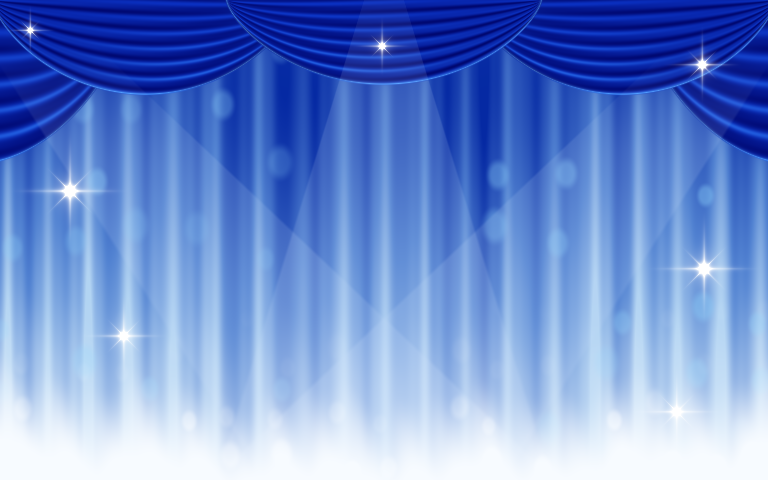
This background is drawn by a WebGL 1 fragment shader. Its source:

```glsl
precision highp float;
// A blue stage: pleated back curtain, draped swags along the top, crossed
// spotlights, soft bokeh, star glints and white mist over the floor.
// Built from curved drapes, cosine pleats, angular beams and cellular dots.
uniform vec2 u_resolution;

const float TAU = 6.28318;
const float SAG = 0.7; // exponent of the drape outline, lower is rounder
const vec3 DEEP = vec3(0.07, 0.22, 0.67);
const vec3 MID = vec3(0.32, 0.51, 0.82);
const vec3 PALE = vec3(0.7, 0.83, 0.95);
const vec3 MIST = vec3(0.97, 0.985, 1.0);

vec2 hash2(vec2 cell) {
  vec2 k = vec2(dot(cell, vec2(127.1, 311.7)), dot(cell, vec2(269.5, 183.3)));
  return fract(sin(k) * 43758.5);
}

float bump(float x, float centre, float width) {
  float d = (x - centre) / width;
  return exp(-d * d);
}

// Back curtain; depth is measured down from the top edge.
vec3 curtain(vec2 q) {
  float side = abs(q.x);
  float crest = 0.5 + 0.5 * cos(TAU * q.x / 0.0875 + 0.35 * sin(q.x * 9.0));
  float pleat = 0.5 * crest + 0.5 * pow(crest, 6.0);
  float fine = sin(q.x * 143.0 + 0.6) * sin(q.x * 37.0) + 0.5 * sin(q.x * 231.0);
  float tone = 0.06 + 0.58 * smoothstep(0.13, 0.8, q.y);
  tone += 0.35 * pleat + 0.05 * fine + 0.04 * sin(q.x * 47.0);
  tone += 0.11 * smoothstep(0.25, 0.42, side) - 0.09 * smoothstep(0.62, 0.8, side);
  tone -= 0.23 * bump(side, 0.18, 0.06) + 0.17 * bump(side, 0.33, 0.03);
  tone -= 0.1 * bump(side, 0.5, 0.02);
  tone = clamp(tone, -0.1, 1.0);
  return tone < 0.5 ? mix(DEEP, MID, tone * 2.0) : mix(MID, PALE, tone * 2.0 - 1.0);
}

// Hanging cloth with pointed upper corners where its folds gather.
vec3 addSwag(vec3 base, vec2 q, float centre, vec2 radii, float pixel) {
  vec2 e = vec2(q.x - centre, max(q.y, 0.001)) / radii;
  float power = 1.0 / SAG;
  float level = e.x * e.x + pow(e.y, power) - 1.0;
  vec2 slope = vec2(2.0 * e.x, power * pow(e.y, power - 1.0)) / radii;
  float edge = level / max(length(slope), 0.5);
  float hang = pow(max(1.0 - e.x * e.x, 0.001), SAG);
  float phase = e.y / hang * 39.0 + 1.5 * e.x;
  float fold = 0.5 + 0.38 * sin(phase) + 0.12 * sin(phase * 2.0 + 3.0 * e.x);
  fold = mix(0.4, fold, smoothstep(0.03, 0.3, hang));
  vec3 cloth = mix(vec3(0.0, 0.03, 0.44), vec3(0.04, 0.19, 0.76), fold);
  cloth += vec3(0.09, 0.18, 0.12) * pow(fold, 5.0) * smoothstep(0.0, 0.9, e.y);
  cloth += vec3(0.2, 0.32, 0.2) * exp(-abs(edge + 0.002) / 0.002);
  base = mix(base, DEEP, 0.15 * exp(-max(edge, 0.0) / 0.018));
  return mix(base, cloth, 1.0 - smoothstep(-pixel, pixel, edge));
}

// Wedge of light between two slopes leaving an apex.
float beam(vec2 q, vec2 apex, float low, float high) {
  float slope = (q.x - apex.x) / (q.y - apex.y);
  float blur = 0.006;
  return smoothstep(low - blur, low + blur, slope)
       * (1.0 - smoothstep(high - blur, high + blur, slope));
}

// Jittered soft discs, one for some of the cells.
float bokeh(vec2 p, float size) {
  vec2 g = p / size;
  vec2 home = floor(g);
  float sum = 0.0;
  for (int j = -1; j <= 1; j++) {
    for (int i = -1; i <= 1; i++) {
      vec2 cell = home + vec2(float(i), float(j));
      vec2 rnd = hash2(cell);
      vec2 d = g - cell - 0.2 - 0.6 * rnd;
      float radius = 0.17 + 0.11 * rnd.y;
      float dist = length(d * vec2(1.15, 0.85));
      float disc = 1.0 - smoothstep(radius * 0.45, radius, dist);
      sum += disc * step(0.45, hash2(cell + 7.0).x) * (0.4 + 0.6 * rnd.x);
    }
  }
  return min(sum, 1.0);
}

float ray(vec2 a) {
  return exp(-a.y * 42.0) * pow(max(1.0 - a.x, 0.0), 1.8);
}

// Four long rays, four shorter diagonal ones and a bright core.
float glint(vec2 p, vec2 centre, float size) {
  vec2 d = (p - centre) / size;
  vec2 a = abs(d);
  vec2 b = abs(vec2(d.x + d.y, d.x - d.y)) * 1.25;
  float r2 = dot(d, d);
  float rays = ray(a) + ray(a.yx) + 0.9 * (ray(b) + ray(b.yx));
  return rays + exp(-r2 * 110.0) + 0.3 * exp(-r2 * 14.0);
}

void main() {
  float pixel = 1.0 / u_resolution.y;
  vec2 p = (gl_FragCoord.xy - vec2(0.5 * u_resolution.x, 0.0)) * pixel;
  vec2 q = vec2(p.x, 1.0 - p.y);
  vec2 mirrored = vec2(abs(q.x), q.y);

  vec3 col = curtain(q);
  float dots = bokeh(p, 0.14) * smoothstep(0.1, 0.24, mirrored.x);
  col = mix(col, vec3(0.55, 0.82, 0.98), 0.4 * dots);

  // Drapes, from the outer tails to the front centre.
  col = addSwag(col, mirrored, 0.8625, vec2(0.344, 0.344), pixel);
  col = addSwag(col, mirrored, 0.498, vec2(0.32, 0.198), pixel);
  col = addSwag(col, q, 0.0, vec2(0.33, 0.177), pixel);

  // One central and two crossing spotlights.
  vec2 apex = vec2(-1.173, -0.446);
  float crossing = beam(q, apex, 0.64, 1.058) + beam(vec2(-q.x, q.y), apex, 0.64, 1.058);
  float light = beam(q, vec2(0.0, -0.135), -0.307, 0.307) * smoothstep(-0.15, 0.25, q.y);
  light += crossing * smoothstep(0.08, 0.35, q.y);
  col = mix(col, vec3(0.76, 0.85, 0.97), 0.15 * light);

  // Floor mist: a thin high veil over a dense bank of puffs.
  float billow = 0.016 * sin(p.x * 19.0 + 1.0) + 0.012 * sin(p.x * 43.0 + 2.0)
               + 0.01 * sin(p.x * 71.0 + p.y * 20.0);
  float puffs = bokeh(p + 3.0, 0.11);
  float height = p.y + billow - 0.09 * p.x * p.x - 0.035 * puffs;
  float bank = 1.0 - smoothstep(0.0, 0.19, height);
  float veil = 0.36 * (1.0 - smoothstep(0.08, 0.36, height));
  col = mix(col, MIST, 1.0 - (1.0 - bank) * (1.0 - veil));

  // Star glints.
  float stars = glint(p, vec2(-0.737, 0.937), 0.055) + glint(p, vec2(-0.004, 0.904), 0.065);
  stars += glint(p, vec2(0.663, 0.865), 0.085) + glint(p, vec2(-0.654, 0.602), 0.13);
  stars += glint(p, vec2(-0.542, 0.3), 0.095) + glint(p, vec2(0.667, 0.44), 0.125);
  stars += glint(p, vec2(0.61, 0.142), 0.1);
  gl_FragColor = vec4(mix(col, vec3(1.0), min(stars, 1.0)), 1.0);
}
```
